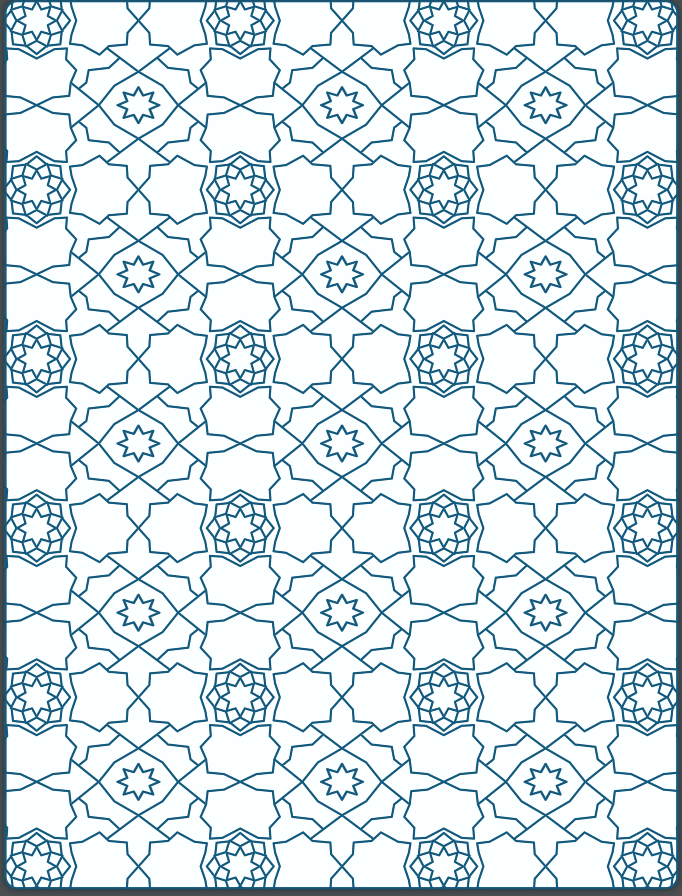
This pattern is drawn by a Shadertoy shader. Its source:

```glsl
const float UNITS = 1152.0;                 // design units per canvas height
const vec2 PERIOD = vec2(261.75, 217.5);
const vec3 PAPER = vec3(0.99, 1.0, 1.0);
const vec3 INK = vec3(0.07, 0.35, 0.49);
const vec3 BACKDROP = vec3(0.31);

float segment(vec2 p, vec2 a, vec2 b) {
    vec2 ap = p - a, ab = b - a;
    return length(ap - ab * clamp(dot(ap, ab) / dot(ab, ab), 0.0, 1.0));
}

float polyline(vec2 p, vec2 points[5]) {
    float d = 1e5;
    for (int i = 0; i < 4; i++) d = min(d, segment(p, points[i], points[i + 1]));
    return d;
}

// Folds the plane into one half wedge of an eightfold star
vec2 foldOctant(vec2 p) {
    p = abs(p);
    if (p.y > p.x) p = p.yx;
    float halfWedge = radians(22.5);
    float angle = atan(p.y, p.x);
    angle = halfWedge - abs(angle - halfWedge);
    return length(p) * vec2(cos(angle), sin(angle));
}

// Zigzag ring with tips on the axes and valleys between them
float starOutline(vec2 p, float tipRadius, float valleyRadius) {
    float a = radians(22.5);
    return segment(foldOctant(p), vec2(tipRadius, 0.0), valleyRadius * vec2(cos(a), sin(a)));
}

float rosette(vec2 p) {
    float d = starOutline(p, 25.0, 15.5);
    d = min(d, starOutline(p, 26.0, 36.0));
    return min(d, starOutline(p, 43.0, 35.0));
}

// Leaf reaching sideways from the rosette
float sideLeaf(vec2 p) {
    float outer = polyline(p, vec2[5](vec2(0.0, 108.75), vec2(14.0, 93.0),
        vec2(15.0, 78.0), vec2(38.0, 76.0), vec2(50.0, 65.0)));
    float base = polyline(p, vec2[5](vec2(50.0, 65.0), vec2(72.0, 77.0),
        vec2(88.0, 79.0), vec2(86.0, 91.0), vec2(80.0, 108.75)));
    return min(outer, base);
}

// Leaf reaching up and down from the rosette
float uprightLeaf(vec2 p) {
    float outer = polyline(p, vec2[5](vec2(130.9, 0.0), vec2(110.0, 10.0),
        vec2(89.0, 12.0), vec2(87.0, 29.0), vec2(80.0, 45.0)));
    float base = polyline(p, vec2[5](vec2(80.0, 45.0), vec2(93.0, 59.0),
        vec2(92.0, 73.0), vec2(108.0, 72.0), vec2(130.9, 60.0)));
    return min(outer, base);
}

// Eye around the small star, its crossing arms and the bracket between them
float eyeLattice(vec2 p) {
    float eye = polyline(p, vec2[5](vec2(40.0, 73.0), vec2(0.0, 43.0),
        vec2(31.0, 25.0), vec2(51.0, 0.0), vec2(87.0, 29.0)));
    float bracket = polyline(p, vec2[5](vec2(24.0, 61.0), vec2(38.0, 48.0),
        vec2(64.0, 45.0), vec2(67.0, 29.0), vec2(77.0, 21.0)));
    return min(eye, bracket);
}

float latticeDistance(vec2 p) {
    vec2 cell = abs(p - PERIOD * round(p / PERIOD));
    float d = min(sideLeaf(cell), uprightLeaf(cell));
    d = min(d, eyeLattice(cell));
    d = min(d, rosette(cell - 0.5 * PERIOD));
    return min(d, starOutline(cell * vec2(0.86, 1.0), 23.0, 13.5));
}

float roundedBox(vec2 p, vec2 halfSize, float radius) {
    vec2 q = abs(p) - halfSize + radius;
    return length(max(q, 0.0)) + min(max(q.x, q.y), 0.0) - radius;
}

float stroke(float d, float halfWidth, float blur) {
    return 1.0 - smoothstep(halfWidth - blur, halfWidth + blur, d);
}

void mainImage(out vec4 fragColor, in vec2 fragCoord) {
    float unitsPerPixel = UNITS / iResolution.y;
    vec2 canvas = iResolution.xy * unitsPerPixel;
    vec2 p = fragCoord * unitsPerPixel;
    float blur = 0.6 * unitsPerPixel;

    // Lattice on paper
    float lines = latticeDistance(p - canvas * vec2(0.5015, 0.505));
    vec3 color = mix(PAPER, INK, stroke(lines, 1.4, blur));

    // Rounded sheet with a thin rim over a dark backdrop
    vec2 low = vec2(6.0, 9.0), high = canvas - vec2(5.0, 0.5);
    float sheet = roundedBox(p - 0.5 * (low + high), 0.5 * (high - low), 16.0);
    color = mix(color, INK, stroke(abs(sheet + 1.0), 1.5, blur));
    float shadow = exp(-max(sheet, 0.0) * 0.25);
    vec3 surround = mix(BACKDROP, INK * 0.5, 0.5 * shadow);
    color = mix(color, surround, smoothstep(-blur, blur, sheet));

    fragColor = vec4(color, 1.0);
}
```
